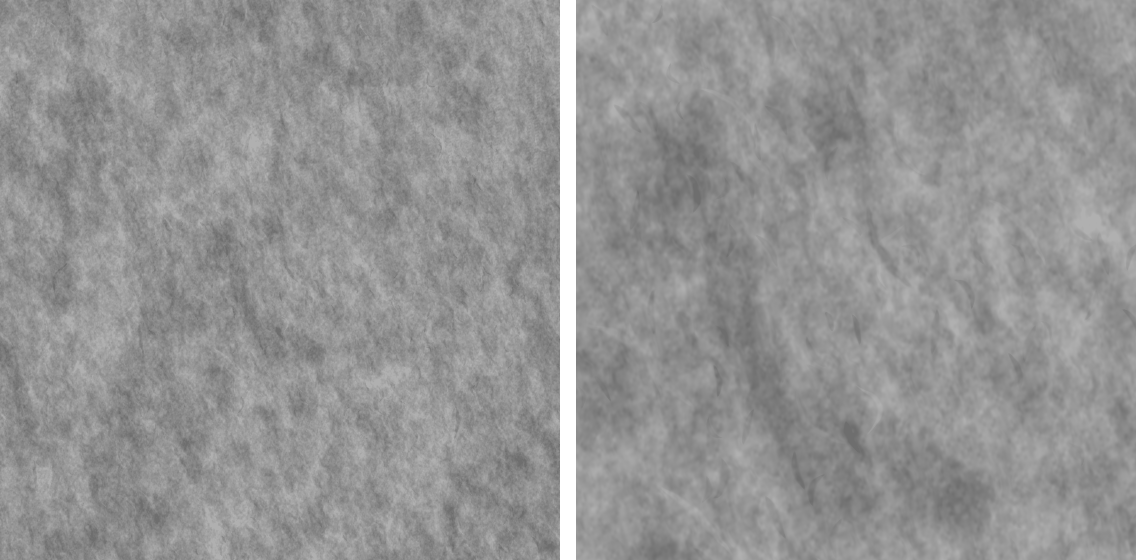
Left, the full canvas; right, a detail of the centre.
A Shadertoy shader for this texture:

```glsl
const float MEAN_GREY = 0.559;
const float DARKEST = 0.43;
const float LIGHTEST = 0.69;
const float TAU = 6.2831853;

float hash(vec2 p) {
    return fract(sin(dot(p, vec2(127.1, 311.7))) * 43758.5453);
}

float valueNoise(vec2 p) {
    vec2 cell = floor(p);
    vec2 f = fract(p);
    f = f * f * (3.0 - 2.0 * f);
    float low = mix(hash(cell), hash(cell + vec2(1, 0)), f.x);
    float high = mix(hash(cell + vec2(0, 1)), hash(cell + vec2(1, 1)), f.x);
    return mix(low, high, f.y);
}

mat2 rotation(float angle) {
    float c = cos(angle), s = sin(angle);
    return mat2(c, -s, s, c);
}

// Layered noise centred on zero
float fbm(vec2 p, int octaves, float gain) {
    float sum = 0.0, weight = 1.0, total = 0.0;
    for (int i = 0; i < octaves; i++) {
        sum += weight * (valueNoise(p) - 0.5);
        total += weight;
        weight *= gain;
        p = rotation(0.35) * p * 2.03 + 17.3;
    }
    return sum / total;
}

// Scattered curved strokes, mostly upright and tapered at both ends
float strokes(vec2 uv, float cells, float halfLength, float halfWidth, float density, float seed) {
    vec2 p = uv * cells;
    vec2 home = floor(p);
    float cover = 0.0;
    for (int y = -1; y <= 1; y++) {
        for (int x = -1; x <= 1; x++) {
            vec2 cell = home + vec2(x, y);
            vec2 key = cell + seed;
            if (hash(key + 3.7) > density) continue;
            vec2 centre = cell + vec2(hash(key), hash(key + 19.1));
            float lean = mix(-0.5, 0.85, hash(key + 41.3));
            vec2 q = rotation(lean) * (p - centre);
            float size = mix(0.4, 1.0, hash(key + 7.9));
            float along = q.y / (halfLength * size);
            float bend = (hash(key + 53.7) - 0.5) * halfLength * 0.7;
            float taper = max(1.0 - along * along, 0.0);
            float dist = abs(q.x - bend * along * along);
            float width = halfWidth * size * taper;
            float body = 1.0 - smoothstep(width * 0.4, width + 0.015, dist);
            float strength = mix(0.35, 1.0, hash(key + 71.3));
            cover = max(cover, body * smoothstep(0.0, 0.3, taper) * strength);
        }
    }
    return cover;
}

// Faint regular banding of a woven backing
float weave(vec2 uv) {
    return 0.6 * sin(uv.x * TAU * 16.0) + 0.4 * sin(uv.y * TAU * 18.0);
}

void mainImage(out vec4 fragColor, in vec2 fragCoord) {
    vec2 uv = fragCoord / iResolution.xy;

    // Ragged distortion shared by all layers
    vec2 ragged = vec2(fbm(uv * 45.0, 3, 0.6), fbm(uv * 45.0 + 31.7, 3, 0.6));
    vec2 warped = uv + 0.016 * ragged;
    vec2 slanted = rotation(0.3) * warped;

    // Broad columns, mottled blotches and fine grain
    float columns = fbm(uv * vec2(7.0, 2.5) + 5.1, 3, 0.5);
    float blotches = fbm(slanted * vec2(34.0, 19.0), 4, 0.6);
    float fibres = fbm(slanted * vec2(120.0, 55.0) + 9.4, 3, 0.65);
    float grain = fbm(uv * vec2(230.0, 190.0), 2, 0.8);
    float grey = MEAN_GREY + 0.15 * columns + 0.26 * blotches + 0.14 * fibres + 0.12 * grain;
    grey += 0.005 * weave(uv);

    // Dark flakes, rare long creases and pale scratches
    vec2 frayed = uv + 0.006 * ragged;
    float patches = smoothstep(-0.08, 0.12, fbm(uv * 9.0 + 2.6, 2, 0.5));
    grey -= 0.055 * patches * strokes(frayed, 38.0, 0.55, 0.13, 0.5, 11.0);
    grey -= 0.06 * strokes(frayed, 13.0, 0.45, 0.055, 0.22, 47.0);
    grey += 0.04 * strokes(frayed, 20.0, 0.7, 0.07, 0.3, 83.0);

    fragColor = vec4(vec3(clamp(grey, DARKEST, LIGHTEST)), 1.0);
}
```
